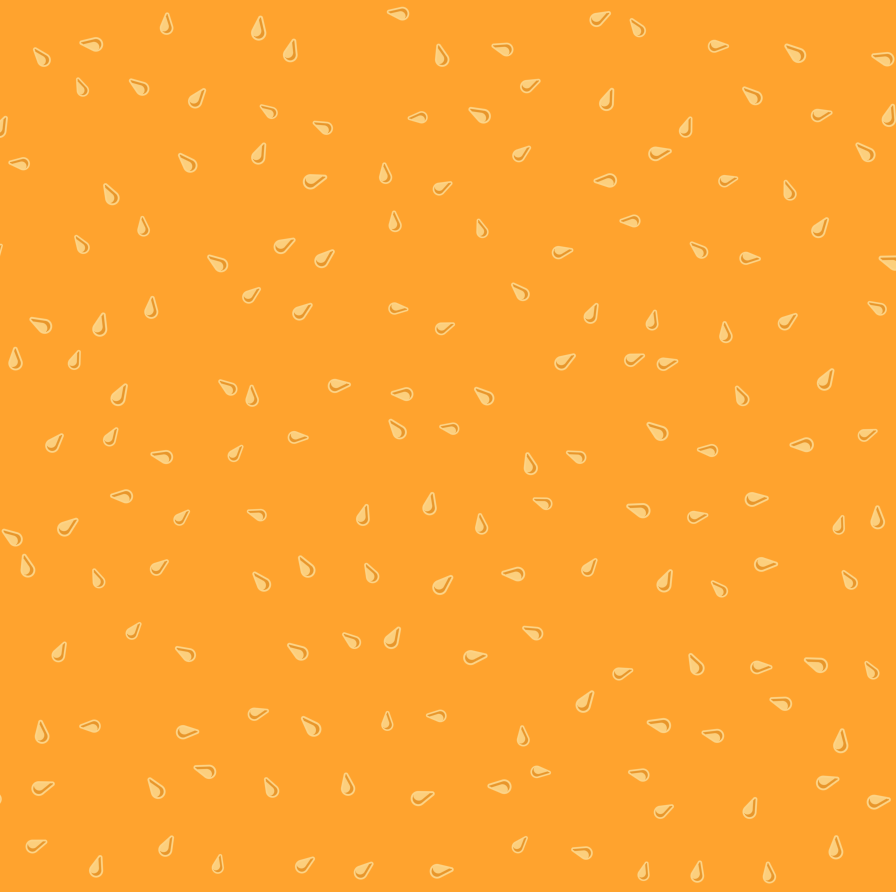
This pattern is drawn by a Shadertoy shader. Its source:

```glsl
const float ROWS = 13.0;            // seed rows per canvas height
const float JITTER = 0.68;          // scatter inside a cell
const float SEED_RADIUS = 0.0077;   // bulb radius, canvas heights
const float SIZE_SPREAD = 0.24;     // relative size variation
const float MAX_TILT = 1.65;        // radians away from upright
const float TIP_RADIUS = 0.33;      // seed shape, in bulb radii
const float TIP_HEIGHT = 1.95;
const float RIM_WIDTH = 0.26;
const vec2 SHADE_SHIFT = vec2(-0.42, 0.22);

const vec3 GROUND = vec3(1.0, 0.64, 0.18);
const vec3 SEED_RIM = vec3(0.99, 0.83, 0.53);
const vec3 SEED_FILL = vec3(0.99, 0.81, 0.49);
const vec3 SEED_SHADE = vec3(0.91, 0.59, 0.17);

vec3 hash3(vec2 cell) {
    vec3 q = fract(cell.xyx * vec3(0.1031, 0.1030, 0.0973));
    q += dot(q, q.yxz + 33.33);
    return fract((q.xxy + q.yzz) * q.zyx);
}

// Teardrop: round bulb at the origin tapering to a small tip above
float seedDistance(vec2 p) {
    p.x = abs(p.x);
    float slope = (1.0 - TIP_RADIUS) / TIP_HEIGHT;
    float side = sqrt(1.0 - slope * slope);
    float along = dot(p, vec2(-slope, side));
    if (along < 0.0) return length(p) - 1.0;
    if (along > side * TIP_HEIGHT) return length(p - vec2(0.0, TIP_HEIGHT)) - TIP_RADIUS;
    return dot(p, vec2(side, slope)) - 1.0;
}

float coverage(float distance, float pixel) {
    return 1.0 - smoothstep(-0.75, 0.75, distance / pixel);
}

// Pale body, thin rim and a crescent of shade along one flank
vec3 paintSeed(vec3 color, vec2 p, float pixel) {
    float body = seedDistance(p);
    float inner = body + RIM_WIDTH;
    float lit = seedDistance(p - SHADE_SHIFT) + RIM_WIDTH;
    float crescent = max(inner, -lit);
    vec3 seed = mix(SEED_RIM, SEED_FILL, coverage(inner, pixel));
    seed = mix(seed, SEED_SHADE, coverage(crescent, pixel));
    return mix(color, seed, coverage(body, pixel));
}

void mainImage(out vec4 fragColor, in vec2 fragCoord) {
    vec2 grid = fragCoord / iResolution.y * ROWS;
    vec3 color = GROUND;

    // Staggered, jittered cells hold one seed each
    for (int j = -1; j <= 1; j++) {
        float row = floor(grid.y) + float(j);
        float stagger = 0.5 * mod(row, 2.0);
        for (int i = -1; i <= 1; i++) {
            vec2 cell = vec2(floor(grid.x - stagger) + float(i), row);
            vec3 place = hash3(cell + 17.0);
            vec3 form = hash3(cell + 71.0);
            vec2 center = cell + vec2(stagger, 0.0) + 0.5 + JITTER * (place.xy - 0.5);

            float radius = SEED_RADIUS * (1.0 + SIZE_SPREAD * (form.x - 0.5));
            float tilt = MAX_TILT * (2.0 * form.y - 1.0);
            float c = cos(tilt), s = sin(tilt);
            vec2 p = mat2(c, -s, s, c) * (grid - center) / (ROWS * radius);
            p.y += 0.5 * TIP_HEIGHT;
            color = paintSeed(color, p, 1.0 / (iResolution.y * radius));
        }
    }
    fragColor = vec4(color, 1.0);
}
```
